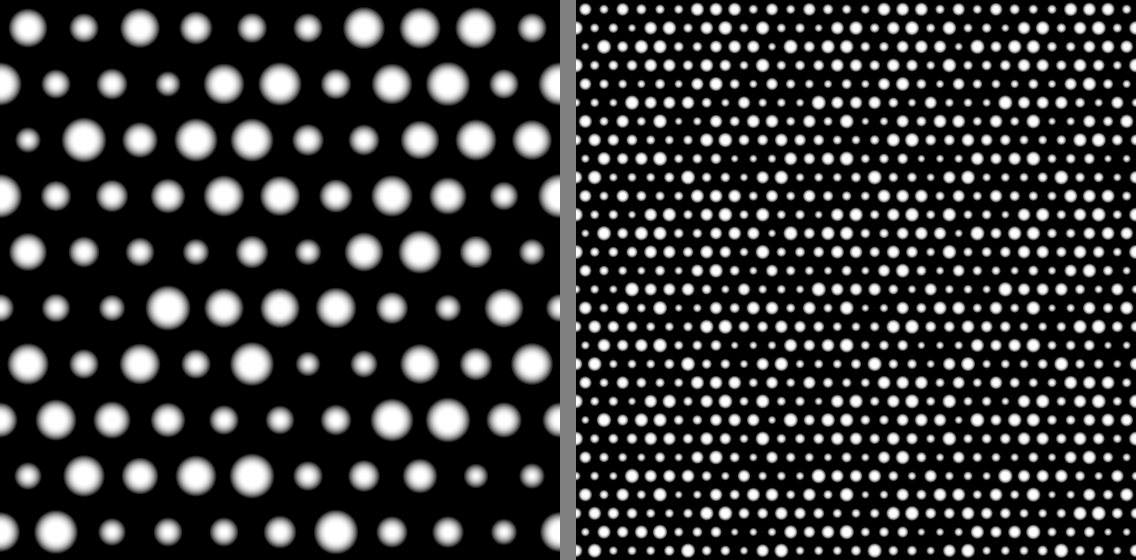
Left, the tile; right, the same tile 3 across and 3 down.
Give the GLSL for this pattern, as a WebGL 2 fragment shader.

```glsl
#version 300 es
precision highp float;
// Staggered rows of soft white dots of random size on black, tiling seamlessly.

#define REPEATS 10.0      // dots across and rows down (even, so the stagger wraps)
#define MIN_RADIUS 0.225  // smallest dot, in cells
#define MAX_RADIUS 0.41   // largest dot, in cells
#define FALLOFF 0.245     // width of the soft rim, in cells
#define SEED 7u           // picks the set of dot sizes
#define BACKGROUND vec3(0.0)
#define DOT_COLOR vec3(1.0)

uniform vec2 u_resolution;
out vec4 fragColor;

// Integer hash of a cell, from 0 to 1
float hashCell(vec2 cell) {
    uint h = uint(cell.x) * 1597u + uint(cell.y) * 51749u + SEED * 7919u;
    h = (h ^ (h >> 16)) * 0x7feb352du;
    h = (h ^ (h >> 15)) * 0x846ca68bu;
    h ^= h >> 16;
    return float(h & 0xffffu) / 65535.0;
}

// Steep at the rim, easing into a flat bright core
float softDot(float dist, float radius) {
    float depth = clamp((radius - dist) / FALLOFF, 0.0, 1.0);
    return 1.0 - (1.0 - depth) * (1.0 - depth);
}

void main() {
    vec2 grid = gl_FragCoord.xy / u_resolution * REPEATS;

    // Shift every second row by half a cell, starting with the bottom one
    grid.x += 0.5 * (1.0 - mod(floor(grid.y), 2.0));

    // Wrapped cell index, so cut dots match across the edges
    vec2 cell = mod(floor(grid), REPEATS);
    float radius = mix(MIN_RADIUS, MAX_RADIUS, hashCell(cell));
    float dist = length(fract(grid) - 0.5);

    fragColor = vec4(mix(BACKGROUND, DOT_COLOR, softDot(dist, radius)), 1.0);
}
```
